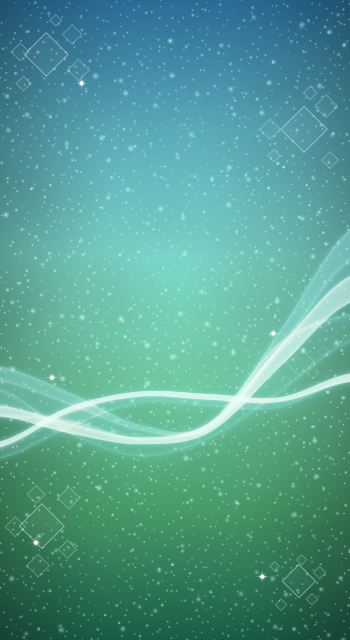
This background is drawn by a WebGL 2 fragment shader. Its source:

```glsl
#version 300 es
precision highp float;
// Teal-to-green starry backdrop with flowing light ribbons, diamond outlines and sparkles.

uniform vec2 u_resolution;
out vec4 fragColor;

const float ASPECT = 0.5444;
const vec3 ICE = vec3(0.56, 0.91, 0.91);
const vec3 WHITE = vec3(0.93, 1.0, 0.98);

vec2 hash2(vec2 p) {
    vec3 q = fract(p.xyx * vec3(0.1031, 0.1030, 0.0973));
    q += dot(q, q.yzx + 33.33);
    return fract((q.xx + q.yz) * q.zy);
}

float cornerSlope(vec2 cell, vec2 offset, vec2 f) {
    return dot(hash2(cell + offset) * 2.0 - 1.0, f - offset);
}

float gradientNoise(vec2 p) {
    vec2 c = floor(p), f = fract(p);
    vec2 w = f * f * f * (f * (f * 6.0 - 15.0) + 10.0);
    float low = mix(cornerSlope(c, vec2(0), f), cornerSlope(c, vec2(1, 0), f), w.x);
    float high = mix(cornerSlope(c, vec2(0, 1), f), cornerSlope(c, vec2(1), f), w.x);
    return mix(low, high, w.y);
}

// Vertical colour ramp, darker toward the sides
vec3 backdrop(vec2 uv) {
    vec3 ramp[6] = vec3[6](
        vec3(0.10, 0.35, 0.27), vec3(0.27, 0.59, 0.40), vec3(0.42, 0.76, 0.60),
        vec3(0.46, 0.80, 0.75), vec3(0.34, 0.65, 0.71), vec3(0.16, 0.41, 0.57));
    float t = clamp(uv.y, 0.0, 0.9999) * 5.0;
    int i = int(t);
    vec3 col = mix(ramp[i], ramp[i + 1], fract(t));
    float side = uv.x * 2.0 - 1.0;
    return col * (1.03 - 0.28 * side * side);
}

// Smooth curve through six evenly spaced heights
float curve(float x, float h[6]) {
    float s = clamp(x, 0.0, 0.9999) * 5.0, t = fract(s);
    int i = int(s);
    float a = h[max(i - 1, 0)], b = h[i], c = h[i + 1], d = h[min(i + 2, 5)];
    return b + 0.5 * t * (c - a + t * (2.0 * a - 5.0 * b + 4.0 * c - d
        + t * (3.0 * (b - c) + d - a)));
}

// Distance to a curve, corrected for its slope
float curveDistance(vec2 uv, float h[6]) {
    float y = curve(uv.x, h), e = 0.004;
    float slope = (curve(uv.x + e, h) - curve(uv.x - e, h)) / (2.0 * e * ASPECT);
    return (uv.y - y) / sqrt(1.0 + slope * slope);
}

// Translucent sheet between two curves with glowing rims
float ribbon(vec2 uv, float top[6], float low[6], float fill, float rim) {
    float a = curveDistance(uv, top), b = curveDistance(uv, low), soft = 0.0015;
    float body = smoothstep(-soft, soft, max(-a, -b)) * smoothstep(-soft, soft, max(a, b));
    float edges = exp(-abs(a) / 0.0026) + 0.7 * exp(-abs(b) / 0.0026);
    float halo = exp(-min(abs(a), abs(b)) / 0.016);
    return fill * body + rim * (edges + 0.10 * halo);
}

// One jittered layer of soft glowing specks
float specks(vec2 p, float scale, float radius, float keep) {
    vec2 q = mat2(0.8, 0.6, -0.6, 0.8) * p * scale, cell = floor(q);
    vec2 kind = hash2(cell + scale * 3.0);
    float d = length(fract(q) - 0.2 - 0.6 * hash2(cell + scale)) / scale;
    float r = radius * (0.55 + 0.7 * kind.y);
    float fade = smoothstep(0.2 / scale, 0.1 / scale, d);
    return step(kind.x, keep) * (exp(-d * d / (r * r)) + 0.22 * exp(-d / (r * 1.7))) * fade;
}

float diamond(vec2 p, float size, float pixel) {
    float d = (abs(p.x) + abs(p.y) - size) * 0.7071;
    return smoothstep(pixel, 0.0, abs(d)) + 0.12 * smoothstep(pixel, -pixel, d);
}

// A large diamond with smaller ones scattered around it
float diamondCluster(vec2 p, vec3 c, float pixel) {
    float sum = diamond(p - c.xy, c.z, pixel);
    for (int i = 0; i < 5; i++) {
        vec2 h = hash2(c.xy * 900.0 + float(i) * 7.0);
        float angle = float(i) * 1.257 + h.x;
        vec2 at = c.xy + c.z * (1.1 + 0.7 * h.y) * vec2(cos(angle), sin(angle));
        sum += 0.65 * diamond(p - at, c.z * (0.25 + 0.3 * h.x), pixel);
    }
    return sum;
}

float sparkle(vec2 p) {
    vec2 a = abs(p), b = abs(vec2(p.x + p.y, p.x - p.y)) * 0.7071;
    float rays = exp(-a.x * a.y * 4e5 - length(p) * 150.0);
    rays += 0.6 * exp(-b.x * b.y * 6e5 - length(p) * 220.0);
    return rays + 0.9 * exp(-dot(p, p) * 9e4);
}

void main() {
    vec2 uv = gl_FragCoord.xy / u_resolution;
    vec2 p = uv * vec2(ASPECT, 1.0);
    float pixel = max(1.0 / u_resolution.y, 0.0012);
    vec3 col = backdrop(uv) * (1.0 + 0.05 * gradientNoise(p * 9.0));

    // Star dust, densest around the middle
    float density = 0.65 + 0.35 * exp(-pow((uv.y - 0.5) * 3.2, 2.0)) + 0.3 * gradientNoise(p * 6.0);
    float dust = 0.5 * specks(p, 72.0, 0.0014, 0.6) + 0.55 * specks(p + 0.37, 47.0, 0.0019, 0.5)
        + 0.6 * specks(p + 0.71, 27.0, 0.0032, 0.4);
    col = mix(col, vec3(0.76, 0.97, 0.94), clamp(dust * density, 0.0, 0.9));

    // Diamond outlines
    vec3 clusters[6] = vec3[6](
        vec3(0.072, 0.915, 0.034), vec3(0.473, 0.798, 0.036), vec3(0.065, 0.178, 0.035),
        vec3(0.465, 0.092, 0.026), vec3(0.466, 0.435, 0.023), vec3(0.297, 0.311, 0.014));
    float frames = 0.0;
    for (int i = 0; i < 6; i++) frames += diamondCluster(p, clusters[i], pixel) * (i > 3 ? 0.5 : 1.0);
    col = mix(col, WHITE, min(frames * 0.4, 0.6));

    // Flowing ribbons
    float crest[6] = float[6](0.427, 0.386, 0.336, 0.338, 0.483, 0.640);
    float fold[6] = float[6](0.405, 0.368, 0.328, 0.330, 0.455, 0.592);
    float beamTop[6] = float[6](0.366, 0.338, 0.316, 0.339, 0.458, 0.568);
    float beamLow[6] = float[6](0.350, 0.323, 0.306, 0.325, 0.427, 0.527);
    float arcTop[6] = float[6](0.310, 0.364, 0.388, 0.384, 0.379, 0.416);
    float arcLow[6] = float[6](0.302, 0.357, 0.381, 0.376, 0.373, 0.404);
    float strand[6] = float[6](0.349, 0.342, 0.314, 0.340, 0.463, 0.508);
    float loopLow[6] = float[6](0.284, 0.333, 0.371, 0.366, 0.364, 0.410);
    float under[6] = float[6](0.391, 0.323, 0.288, 0.316, 0.388, 0.466);
    float light = ribbon(uv, crest, fold, 0.42, 0.30);
    light += ribbon(uv, fold, beamTop, 0.22, 0.05);
    light += ribbon(uv, beamTop, beamLow, 0.85, 0.45);
    light += ribbon(uv, arcTop, arcLow, 0.95, 0.50);
    light += ribbon(uv, strand, under, 0.10, 0.40);
    light += ribbon(uv, arcLow, loopLow, 0.15, 0.38);
    col = mix(col, mix(ICE, WHITE, smoothstep(0.3, 1.3, light)), 1.0 - exp(-1.25 * light));

    // Sparkles
    vec2 stars[5] = vec2[5](vec2(0.127, 0.870), vec2(0.425, 0.479), vec2(0.081, 0.410),
        vec2(0.056, 0.152), vec2(0.408, 0.099));
    float shine = 0.0;
    for (int i = 0; i < 5; i++) shine += sparkle(p - stars[i]);
    fragColor = vec4(mix(col, vec3(1.0), min(shine, 1.0)), 1.0);
}
```
